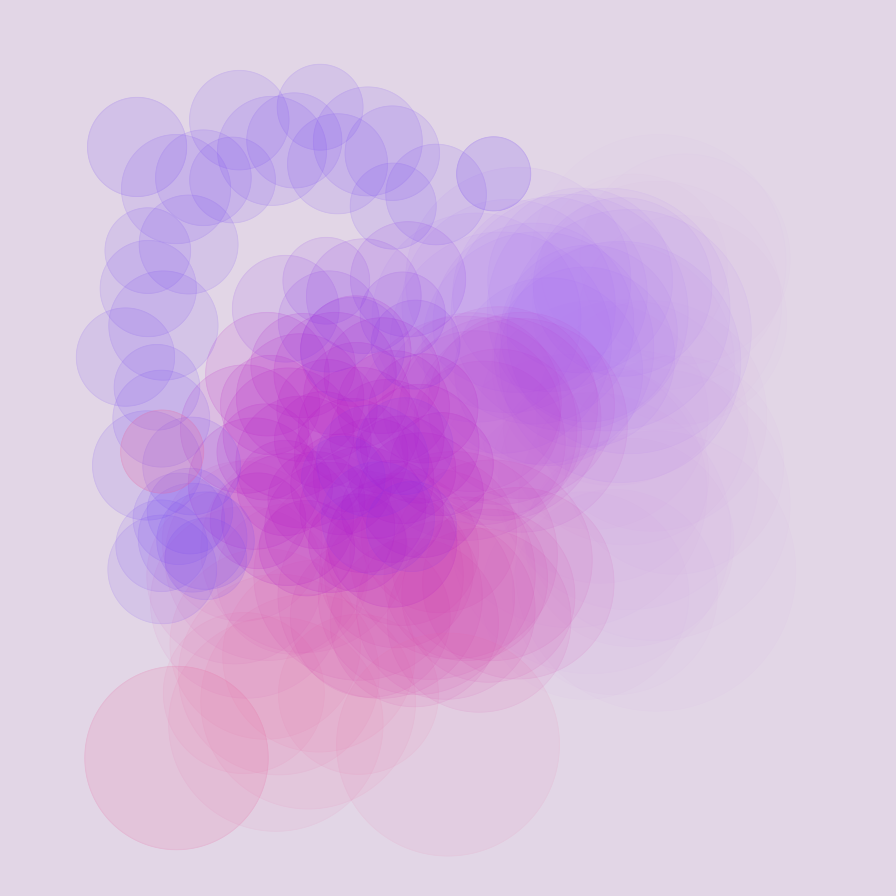
Write a WebGL 1 fragment shader that draws this background.

```glsl
precision highp float;
// Overlapping translucent discs, violet above and pink below, on pale lilac.
uniform vec2 u_resolution;

const vec3 PAPER = vec3(0.886, 0.839, 0.902);
const vec3 VIOLET = vec3(0.44, 0.25, 0.95);
const vec3 ORCHID = vec3(0.57, 0.28, 0.97);
const vec3 PURPLE = vec3(0.52, 0.16, 0.90);
const vec3 MAGENTA = vec3(0.71, 0.09, 0.77);
const vec3 ROSE = vec3(0.81, 0.18, 0.65);
const vec3 PINK = vec3(0.91, 0.36, 0.60);
const vec3 MAUVE = vec3(0.70, 0.32, 0.86);

const float RIM_WIDTH = 0.0014;
const float RIM_STRENGTH = 0.45;
const float SIZE_VARIATION = 0.16;
const float GOLDEN_ANGLE = 2.399963;
const int MAX_DISCS = 40;

// Sweep of small discs around the upper left
const int ARC_DISCS = 23;
const vec2 ARC_CENTER = vec2(0.338, 0.610);
const vec2 ARC_RADII = vec2(0.176, 0.243);
const float ARC_START = 4.10;
const float ARC_END = 0.70;
const float ARC_JITTER = 0.13;
const float ARC_DISC_RADIUS = 0.055;

// Lays one translucent disc with a slightly stronger rim over the colour.
void disc(inout vec3 color, vec2 p, vec2 center, float radius, vec3 tint, float alpha) {
  float edge = length(p - center) - radius;
  float pixel = 1.0 / min(u_resolution.x, u_resolution.y);
  float fill = 1.0 - smoothstep(-0.5 * pixel, 0.5 * pixel, edge);
  float rim = 1.0 - smoothstep(0.0, max(RIM_WIDTH, pixel), abs(edge + 0.5 * RIM_WIDTH));
  color = mix(color, tint, alpha * (fill + RIM_STRENGTH * rim * fill));
}

// Scatters discs on a golden-angle spiral inside an ellipse.
void cluster(inout vec3 color, vec2 p, vec2 center, vec2 spread, float radius,
             vec3 tint, float alpha, int count, float seed) {
  for (int i = 0; i < MAX_DISCS; i++) {
    if (i >= count) break;
    float n = float(i);
    float angle = n * GOLDEN_ANGLE + seed;
    float reach = sqrt((n + 0.5) / float(count));
    vec2 offset = spread * reach * vec2(cos(angle), sin(angle));
    float size = radius * (1.0 + SIZE_VARIATION * sin(n * 5.1 + seed));
    disc(color, p, center + offset, size, tint, alpha);
  }
}

// Strings small discs along an elliptical arc, wavering in and out.
void arc(inout vec3 color, vec2 p) {
  for (int i = 0; i < ARC_DISCS; i++) {
    float n = float(i);
    float angle = mix(ARC_START, ARC_END, n / float(ARC_DISCS - 1));
    float waver = 1.0 + ARC_JITTER * sin(n * 2.3 + 0.6);
    vec2 center = ARC_CENTER + ARC_RADII * waver * vec2(cos(angle), sin(angle));
    float size = ARC_DISC_RADIUS * (1.0 + 0.12 * sin(n * 4.7));
    disc(color, p, center, size, VIOLET, 0.12);
  }
}

void main() {
  vec2 p = gl_FragCoord.xy / u_resolution;
  vec3 color = PAPER;

  // Large faint discs on the right and below
  cluster(color, p, vec2(0.690, 0.453), vec2(0.065, 0.156), 0.137, MAUVE, 0.020, 14, 0.4);
  cluster(color, p, vec2(0.740, 0.690), vec2(0.040, 0.060), 0.125, MAUVE, 0.015, 5, 2.0);
  cluster(color, p, vec2(0.332, 0.240), vec2(0.091, 0.052), 0.104, PINK, 0.065, 7, 2.6);
  cluster(color, p, vec2(0.290, 0.365), vec2(0.060, 0.045), 0.100, ROSE, 0.050, 6, 1.1);

  // Violet upper right, rose below, magenta between
  cluster(color, p, vec2(0.625, 0.642), vec2(0.098, 0.065), 0.118, ORCHID, 0.046, 16, 0.9);
  cluster(color, p, vec2(0.482, 0.349), vec2(0.098, 0.059), 0.102, ROSE, 0.072, 16, 1.7);
  cluster(color, p, vec2(0.547, 0.531), vec2(0.045, 0.028), 0.109, MAGENTA, 0.055, 9, 0.3);

  // Dense core and the small violet discs around it
  cluster(color, p, vec2(0.378, 0.492), vec2(0.118, 0.124), 0.064, MAGENTA, 0.125, 36, 0.0);
  arc(color, p);
  cluster(color, p, vec2(0.400, 0.655), vec2(0.090, 0.060), 0.056, PURPLE, 0.110, 8, 1.3);
  cluster(color, p, vec2(0.205, 0.392), vec2(0.045, 0.035), 0.055, VIOLET, 0.110, 5, 0.8);
  cluster(color, p, vec2(0.425, 0.465), vec2(0.050, 0.080), 0.056, PURPLE, 0.100, 5, 2.2);

  // Lone discs at the outskirts
  disc(color, p, vec2(0.153, 0.836), 0.056, VIOLET, 0.14);
  disc(color, p, vec2(0.551, 0.806), 0.042, VIOLET, 0.18);
  disc(color, p, vec2(0.197, 0.154), 0.103, PINK, 0.15);
  disc(color, p, vec2(0.500, 0.169), 0.125, PINK, 0.07);
  disc(color, p, vec2(0.181, 0.496), 0.047, PINK, 0.20);

  gl_FragColor = vec4(color, 1.0);
}
```
